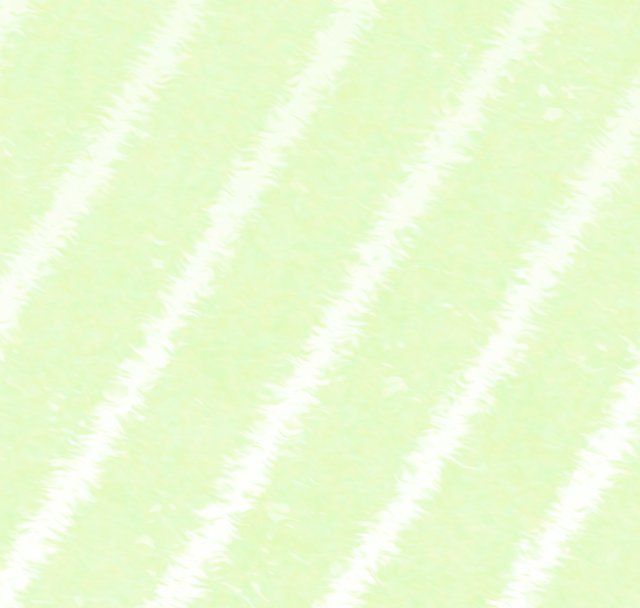
Write a WebGL 1 fragment shader that draws this texture.

```glsl
precision highp float;
// Pale green felt-pen strokes on white paper, with soft diagonal gaps and fibrous grain.

uniform vec2 u_resolution;

#define STRIPE_PERIOD 0.285   // horizontal spacing, in canvas heights
#define STRIPE_OFFSET 0.314   // place of one gap along the top edge
#define STRIPE_LEAN   0.615   // horizontal run per unit of height
#define GAP_CORE      0.025   // half width of the clear core, in periods
#define GAP_EDGE      0.185   // half width where ink is full, in periods
#define EDGE_FRAY     0.15    // raggedness of the gap edges
#define FIBRE_TILT    0.35    // downward tilt of the paper fibres
#define GRAIN         0.40    // strength of the fibre grain
#define BASE_TONE     0.20    // mean paleness of the ink
#define INK_COLOR     vec3(0.885, 0.980, 0.745)
#define PAPER_COLOR   vec3(0.995, 1.000, 0.985)

float hash(vec2 cell) {
    return fract(sin(dot(cell, vec2(127.1, 311.7))) * 43758.5453);
}

float noise(vec2 p) {
    vec2 cell = floor(p);
    vec2 f = fract(p);
    f = f * f * (3.0 - 2.0 * f);
    float low = mix(hash(cell), hash(cell + vec2(1.0, 0.0)), f.x);
    float high = mix(hash(cell + vec2(0.0, 1.0)), hash(cell + vec2(1.0, 1.0)), f.x);
    return mix(low, high, f.y);
}

// Noise centred on zero
float signedNoise(vec2 p) {
    return noise(p) - 0.5;
}

// Short fibres, bent a little so that they do not line up
vec2 fibreSpace(vec2 p) {
    float c = cos(FIBRE_TILT);
    float s = sin(FIBRE_TILT);
    vec2 q = vec2(c * p.x - s * p.y, s * p.x + c * p.y);
    vec2 bend = vec2(signedNoise(p * 38.0), signedNoise(p * 38.0 + 71.0));
    return q + 0.016 * bend;
}

// Bare paper between strokes: 1 in the core, 0 under full ink
float gapCover(vec2 p, vec2 fibre) {
    float across = (p.x + STRIPE_LEAN * (1.0 - p.y) - STRIPE_OFFSET) / STRIPE_PERIOD;
    float fray = signedNoise(fibre * vec2(45.0, 170.0) + 13.0)
               + 0.6 * signedNoise(fibre * vec2(90.0, 230.0) + 37.0);
    float wander = 0.08 * signedNoise(p * 5.0 + 3.0);
    across += EDGE_FRAY * fray + wander;
    float dist = abs(fract(across + 0.5) - 0.5);
    float strength = mix(1.0, 0.68, smoothstep(0.15, 1.0, p.y));
    return strength * (1.0 - smoothstep(GAP_CORE, GAP_EDGE, dist));
}

// Ink density: clouds, faint pen streaks and fibre grain
float inkTone(vec2 p, vec2 fibre) {
    float across = p.x + STRIPE_LEAN * (1.0 - p.y);
    float clouds = 0.10 * signedNoise(p * 7.0 + 19.0) + 0.08 * signedNoise(p * 22.0);
    float streaks = 0.07 * signedNoise(vec2(across * 75.0, p.y * 3.0));
    float grain = 0.50 * signedNoise(fibre * vec2(95.0, 185.0))
                + 0.35 * signedNoise(fibre * vec2(50.0, 95.0) + 53.0)
                + 0.25 * signedNoise(fibre * vec2(190.0, 260.0) + 29.0);
    return BASE_TONE + clouds + streaks + GRAIN * grain;
}

// Sparse pale flecks, gathered in loose patches
float fleckCover(vec2 p, vec2 fibre) {
    float patches = smoothstep(0.55, 0.85, noise(p * 12.0 + 7.0));
    float flakes = noise(fibre * vec2(42.0, 120.0) + 91.0);
    return patches * smoothstep(0.70, 0.92, flakes);
}

void main() {
    vec2 p = gl_FragCoord.xy / u_resolution.y;
    vec2 fibre = fibreSpace(p);

    // Lay bare paper and flecks over the ink
    float gap = gapCover(p, fibre);
    float tone = mix(inkTone(p, fibre), 1.0, gap);
    tone = mix(tone, 0.95, 0.6 * fleckCover(p, fibre));
    tone = clamp(tone, -0.1, 1.0);
    vec3 color = mix(INK_COLOR, PAPER_COLOR, tone);

    // Slight warm and cool drift of the ink
    float warmth = signedNoise(p * 62.0 + 41.0) + 0.6 * signedNoise(p * 115.0 + 17.0);
    color += (1.0 - 0.8 * gap) * warmth * vec3(0.032, -0.006, -0.022);

    gl_FragColor = vec4(clamp(color, 0.0, 1.0), 1.0);
}
```
